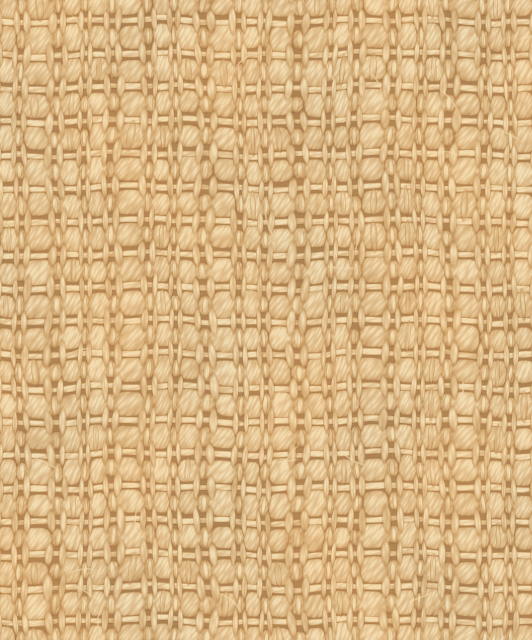
Write a Shadertoy shader that draws this texture.

```glsl
// Draws a woven sisal mat: fat twisted weft lumps, thin weft bars and upright warp floats.

float hash(vec2 p) {
    vec3 h = fract(vec3(p.xyx) * 0.1031);
    h += dot(h, h.yzx + 33.33);
    return fract((h.x + h.y) * h.z);
}

// Cellular noise: distance to the nearest scattered point.
float cellular(vec2 p) {
    vec2 id = floor(p);
    float nearest = 2.0;
    for (int y = -1; y <= 1; y++)
        for (int x = -1; x <= 1; x++) {
            vec2 c = id + vec2(x, y);
            vec2 point = c + vec2(hash(c), hash(c + 71.3));
            nearest = min(nearest, length(point - p));
        }
    return nearest;
}

// Lays one rounded piece of yarn per weave cell over the current tone.
void layYarn(inout float tone, vec2 p, vec2 offset, vec2 size, float squareness,
             float light, float fibreAngle, float pixel) {
    vec2 g = p - offset;
    vec2 id = floor(g + 0.5);
    vec2 seed = id + offset * 17.0 + 40.0;
    vec2 q = g - id;
    q += 0.07 * (vec2(hash(seed), hash(seed + 9.1)) - 0.5);
    q.x += q.y * 0.2 * (hash(seed + 3.7) - 0.5);
    size *= 0.88 + 0.26 * vec2(hash(seed + 5.3), hash(seed + 8.9));

    vec2 a = pow(abs(q) / size + 0.001, vec2(squareness));
    float d = pow(a.x + a.y, 1.0 / squareness);
    float soft = pixel / min(size.x, size.y);

    // Fibres are cells stretched along the twist of the yarn.
    vec2 along = vec2(cos(fibreAngle), sin(fibreAngle));
    vec2 fibre = vec2(dot(q, along) * 2.2, dot(q, vec2(-along.y, along.x)) * 9.5);
    float grain = 0.45 - cellular(fibre + seed * 7.3);

    float body = light + 0.55 * grain - 0.36 * pow(min(d, 1.2), 4.0)
               + 0.10 * q.y / size.y + 0.16 * (hash(seed + 2.2) - 0.5);
    tone *= mix(0.66, 1.0, smoothstep(0.9, 1.35, d));
    tone = mix(tone, body, 1.0 - smoothstep(1.0 - soft, 1.0 + soft, d));
}

// Sparse loose hairs, bent into shallow arcs.
float looseHairs(vec2 p, float pixel) {
    float cover = 0.0;
    for (int i = 0; i < 26; i++) {
        vec2 seed = vec2(float(i) * 3.1, 12.7);
        vec2 q = p - vec2(17.45, 19.2) * vec2(hash(seed), hash(seed + 4.4));
        float angle = 6.283 * hash(seed + 8.8);
        q = mat2(cos(angle), sin(angle), -sin(angle), cos(angle)) * q;
        q.y += (hash(seed + 1.6) - 0.5) * 1.4 * q.x * q.x;
        float strand = 1.0 - smoothstep(0.012, 0.012 + pixel, abs(q.y));
        cover = max(cover, strand * (1.0 - smoothstep(0.3, 0.55, abs(q.x))));
    }
    return cover;
}

vec3 strawColour(float t) {
    t = clamp(t, 0.0, 1.0) * 4.0;
    vec3 c = mix(vec3(0.63, 0.46, 0.28), vec3(0.77, 0.59, 0.38), clamp(t, 0.0, 1.0));
    c = mix(c, vec3(0.84, 0.69, 0.48), clamp(t - 1.0, 0.0, 1.0));
    c = mix(c, vec3(0.89, 0.76, 0.57), clamp(t - 2.0, 0.0, 1.0));
    return mix(c, vec3(0.95, 0.86, 0.69), clamp(t - 3.0, 0.0, 1.0));
}

void mainImage(out vec4 fragColor, in vec2 fragCoord) {
    vec2 uv = fragCoord / iResolution.xy;
    float pixel = 19.2 / iResolution.y;

    // Weave cells, with uneven column widths and gently wandering rows.
    vec2 cloth = uv * vec2(17.45, 19.2);
    vec2 p = cloth - vec2(0.27, 0.075);
    p.x += 0.11 * sin(p.x * 2.3 + 0.4) + 0.05 * sin(p.y * 0.9 + p.x * 0.6);
    p.y += 0.05 * sin(p.x * 0.8 + 1.0) + 0.03 * sin(p.x * 2.1 + p.y * 0.7);

    float tone = 0.12;

    // Fat weft: broad lumps, and short pieces pinned down between them.
    layYarn(tone, p, vec2(0.5, 0.0), vec2(0.20, 0.27), 2.5, 0.66, 0.9, pixel);
    layYarn(tone, p, vec2(0.0, 0.0), vec2(0.35, 0.36), 3.0, 0.82, 1.0, pixel);

    // Thin weft bars between the rows of lumps.
    layYarn(tone, p, vec2(0.5, 0.5), vec2(0.22, 0.08), 2.5, 0.76, 0.2, pixel);
    layYarn(tone, p, vec2(0.0, 0.5), vec2(0.34, 0.09), 3.0, 0.92, 0.25, pixel);

    // Warp: small pins over the fat weft, long floats over the thin weft.
    layYarn(tone, p, vec2(0.5, 0.0), vec2(0.075, 0.24), 2.2, 0.88, 1.5, pixel);
    for (float side = -1.0; side < 2.0; side += 2.0)
        layYarn(tone, p, vec2(0.32 * side, 0.5), vec2(0.105, 0.35), 2.0, 0.78, 1.57, pixel);

    // Some lumps are split by an extra float.
    if (hash(floor(p + 0.5) + 25.0) < 0.16)
        layYarn(tone, p, vec2(0.0, 0.0), vec2(0.09, 0.38), 2.0, 0.76, 1.5, pixel);

    tone = mix(tone, 0.98, 0.55 * looseHairs(cloth, pixel));

    // Slow drift between warm and greyish straw.
    float drift = sin(p.x * 0.9 + 1.7 * sin(p.y * 0.5)) * sin(p.y * 0.7 + p.x * 0.3);
    vec3 colour = strawColour(tone + 0.03 * drift);
    colour *= 1.0 + 0.02 * drift * vec3(0.3, -0.5, -1.5);
    fragColor = vec4(colour, 1.0);
}
```
